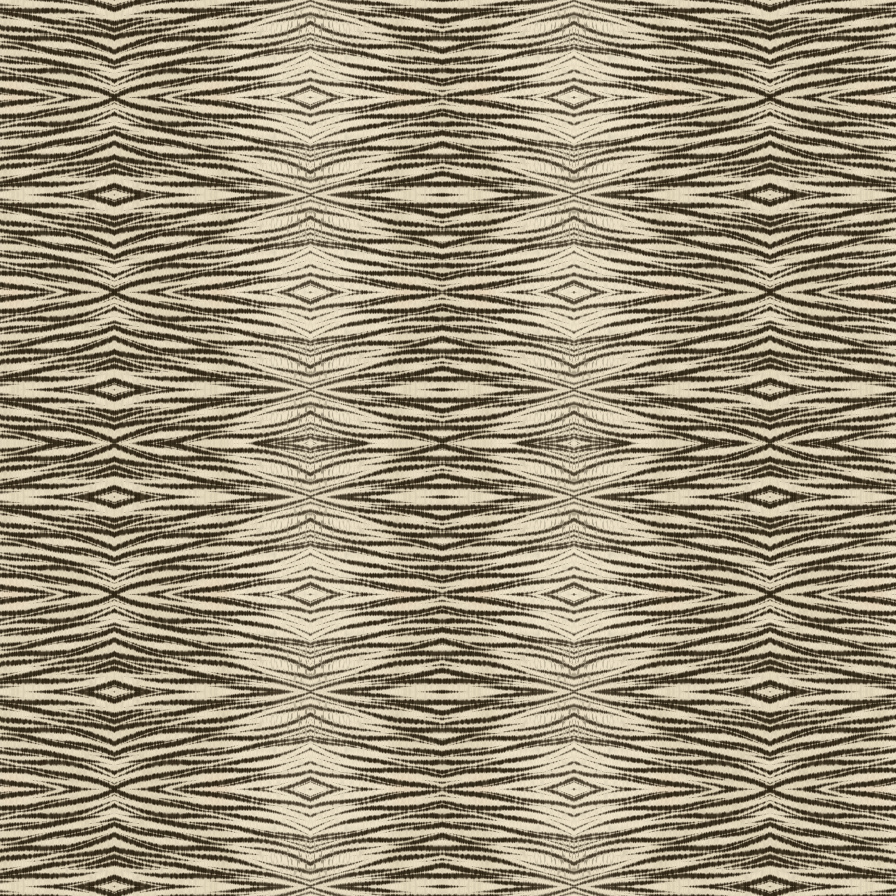
Write a Shadertoy shader that draws this pattern.

```glsl
// Kaleidoscopic animal-hide stripes: one furry tile mirrored across and down.

const vec3 CREAM = vec3(0.94, 0.90, 0.80);
const vec3 SAND = vec3(0.86, 0.81, 0.69);
const vec3 BLUSH = vec3(0.94, 0.85, 0.74);
const vec3 INK = vec3(0.16, 0.12, 0.06);
const vec3 FADED_INK = vec3(0.31, 0.27, 0.19);
const vec2 TILE = vec2(0.2188, 0.1087);    // mirrored tile, in canvas units
const vec2 CENTRE = vec2(0.4935, 0.5052);  // main mirror axes
const vec2 OFFSET = vec2(0.1471, 0.0599);  // first secondary axes
const float ROWS = 9.0;                    // stripe rows in a tile

float hash(vec2 p) {
    return fract(sin(dot(p, vec2(127.1, 311.7))) * 4375.85);
}

// Distance to the nearest scattered cell point
float cellular(vec2 p) {
    vec2 id = floor(p);
    float nearest = 2.0;
    for (int y = -1; y <= 1; y++)
    for (int x = -1; x <= 1; x++) {
        vec2 cell = id + vec2(x, y);
        vec2 point = cell + vec2(hash(cell), hash(cell + 37.0));
        nearest = min(nearest, length(point - p));
    }
    return nearest;
}

// Reflect back and forth between 0 and period
vec2 mirror(vec2 p, vec2 period) {
    return period - abs(mod(p, 2.0 * period) - period);
}

// Height of a row: cusps at both tile sides, a lens at the base, slow waves
float rowHeight(float row, float s) {
    float cusps = exp(-5.0 * (1.0 - s)) - exp(-5.0 * s);
    float lens = 0.42 * smoothstep(0.12, 0.6, s) * exp(-abs(row));
    float waves = 0.17 * sin(7.0 * s + 1.9 * row) + 0.10 * sin(15.0 * s + 4.1 * row);
    return row + 0.45 + 1.2 * cusps + lens + waves * smoothstep(-0.5, 2.0, row);
}

// Signed distance to one tapered, slightly tilted brush stroke
float stroke(float s, float height, float row, float cell, float spacing, float width) {
    float a = hash(vec2(row, cell) + 11.3);
    float b = hash(vec2(cell, row) + 53.7);
    float middle = (cell + 0.5 + 0.4 * (a - 0.5)) * spacing;
    float t = (s - middle) / (0.24 + 0.11 * b);
    float tilt = 0.30 * clamp(t, -1.2, 1.2) * sign(hash(vec2(row, 7.0)) - 0.45);
    return abs(height - tilt) - width * (1.0 - t * t);
}

// Nearest stroke over all rows
float stripes(float s, float r, float width) {
    const float SPACING = 0.45;
    float d = 10.0;
    for (int i = -2; i <= 10; i++) {
        float row = float(i);
        float height = r - rowHeight(row, s);
        float shift = hash(vec2(row, 3.0));
        float cell = floor(s / SPACING + shift);
        for (int j = -1; j <= 1; j++)
            d = min(d, stroke(s + shift * SPACING, height, row, cell + float(j), SPACING, width));
    }
    return d;
}

// Hide tint: sandy columns, pale panels with blushed ends, fine hair
vec3 hide(vec2 tile, float hair, float mottle) {
    float panel = (1.0 - smoothstep(0.40, 0.52, tile.x + 0.08 * mottle)) * (0.5 + 0.5 * tile.y);
    vec3 tint = mix(CREAM, SAND, (0.30 + 0.55 * mottle) * (1.0 - 0.75 * panel));
    float blush = exp(-pow((tile.x - 0.48) / 0.07, 2.0)) * smoothstep(0.75, 1.0, tile.y);
    tint = mix(tint, BLUSH, 0.6 * blush);
    return tint * (1.03 - 0.10 * hair);
}

void mainImage(out vec4 fragColor, in vec2 fragCoord) {
    vec2 uv = fragCoord / iResolution.xy;

    // Fold the canvas into one tile; the odd offsets give short middle tiles
    vec2 folded = mirror(abs(abs(uv - CENTRE) - OFFSET), TILE);
    vec2 tile = folded / TILE;
    float r = tile.y * ROWS;

    // Fur grain and soft mottling
    float hair = cellular(folded * vec2(400.0, 110.0));
    float mottle = cellular(folded * vec2(32.0, 24.0) + 9.0);

    // Stripes with bristly edges, thinner toward the pale columns
    float width = 0.21 * mix(0.72, 1.12, smoothstep(0.0, 0.6, tile.x));
    float d = stripes(tile.x, r, width) + 0.16 * (hair - 0.5);
    float soft = 0.07 + 0.6 * ROWS / (TILE.y * iResolution.y);
    float ink = 1.0 - smoothstep(-soft, soft, d);
    ink *= mix(0.85, 1.0, smoothstep(0.0, 0.35, tile.x));

    // Worn grey bristles beside the crossings
    float worn = exp(-pow(tile.x / 0.15, 2.0)) * exp(-pow((r - 2.5) / 1.5, 2.0));
    ink = max(ink, 0.5 * worn * smoothstep(0.45, 0.75, hair));

    vec3 inkColor = mix(INK, FADED_INK, clamp(0.9 * hair, 0.0, 1.0));
    vec3 color = mix(hide(tile, hair, mottle), inkColor, ink);
    fragColor = vec4(color, 1.0);
}
```
